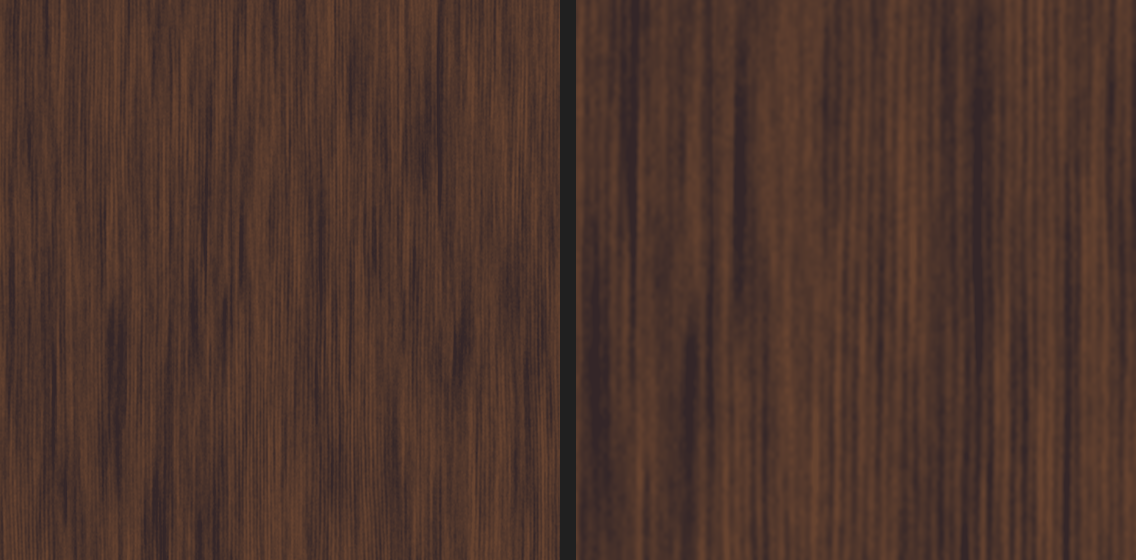
Left: the whole. Right: its middle third, enlarged.
Give the GLSL for this texture, as a Shadertoy shader.

```glsl
// Dark brown wood veneer with straight vertical grain.
// Layers of noise, stretched along y and shifted per column, set a tone
// that runs through a small palette; dark spindles and fine pores go on top.

// Integer hash of a lattice cell, 0 to 1
float hash(vec2 cell, float seed) {
    uvec2 q = uvec2(ivec2(cell)) * uvec2(1597u, 3571u);
    uint h = (q.x ^ (q.y + uint(seed) * 7919u)) * 73939u;
    h = (h ^ (h >> 15)) * 48271u;
    h = (h ^ (h >> 13)) * 69621u;
    return float((h ^ (h >> 16)) & 65535u) / 65535.0;
}

// One column of smooth noise along y, with its own random offset
float fibre(float column, float y, float seed) {
    y += 17.0 * hash(vec2(column, 911.0), seed);
    float row = floor(y);
    return mix(hash(vec2(column, row), seed),
               hash(vec2(column, row + 1.0), seed),
               smoothstep(0.0, 1.0, y - row));
}

// Blend of neighbouring fibres; frequency gives cells per canvas
float grain(vec2 p, vec2 frequency, float seed) {
    p *= frequency;
    float column = floor(p.x);
    return mix(fibre(column, p.y, seed),
               fibre(column + 1.0, p.y, seed),
               smoothstep(0.0, 1.0, p.x - column));
}

// Brown ramp from near-black plum to warm light brown
vec3 woodColor(float tone) {
    vec3 plum = vec3(0.205, 0.150, 0.155);
    vec3 brown = vec3(0.308, 0.210, 0.170);
    vec3 lightBrown = vec3(0.405, 0.265, 0.188);
    return tone < 0.5 ? mix(plum, brown, max(tone, 0.0) * 2.0)
                      : mix(brown, lightBrown, min(tone, 1.0) * 2.0 - 1.0);
}

void mainImage(out vec4 fragColor, in vec2 fragCoord) {
    vec2 uv = fragCoord / iResolution.y;

    // Slight sideways drift of the grain
    vec2 p = uv;
    p.x += 0.004 * (grain(uv, vec2(9.0, 4.0), 1.0) - 0.5);
    p.x += 0.0014 * (grain(uv, vec2(50.0, 18.0), 2.0) - 0.5);

    // Broad bands, streaks and thin fibres
    float band = grain(p, vec2(19.0, 2.4), 3.0);
    float tone = 0.53;
    tone += 0.18 * (band - 0.5);
    tone += 0.26 * (grain(p, vec2(65.0, 4.5), 4.0) - 0.5);
    tone += 0.40 * (grain(p, vec2(135.0, 6.5), 5.0) - 0.5);
    tone += 0.46 * (grain(p, vec2(240.0, 10.0), 6.0) - 0.5);

    // Dark spindles, gathered in the darker bands
    float spindle = smoothstep(0.55, 0.85, grain(p, vec2(112.0, 6.5), 7.0));
    tone -= 0.36 * spindle * mix(1.0, 0.35, smoothstep(0.25, 0.7, band));

    // Fine, nearly regular pinstripes that fade in and out
    float stripes = sin(6.2832 * (142.0 * p.x + 1.5 * grain(p, vec2(12.0, 2.0), 8.0)));
    tone += 0.20 * stripes * grain(p, vec2(28.0, 3.0), 9.0);

    // Short pores and speckle
    tone += 0.20 * (grain(p, vec2(280.0, 80.0), 10.0) - 0.5);
    tone += 0.18 * (grain(p, vec2(360.0, 260.0), 11.0) - 0.5);

    fragColor = vec4(woodColor(tone), 1.0);
}
```
